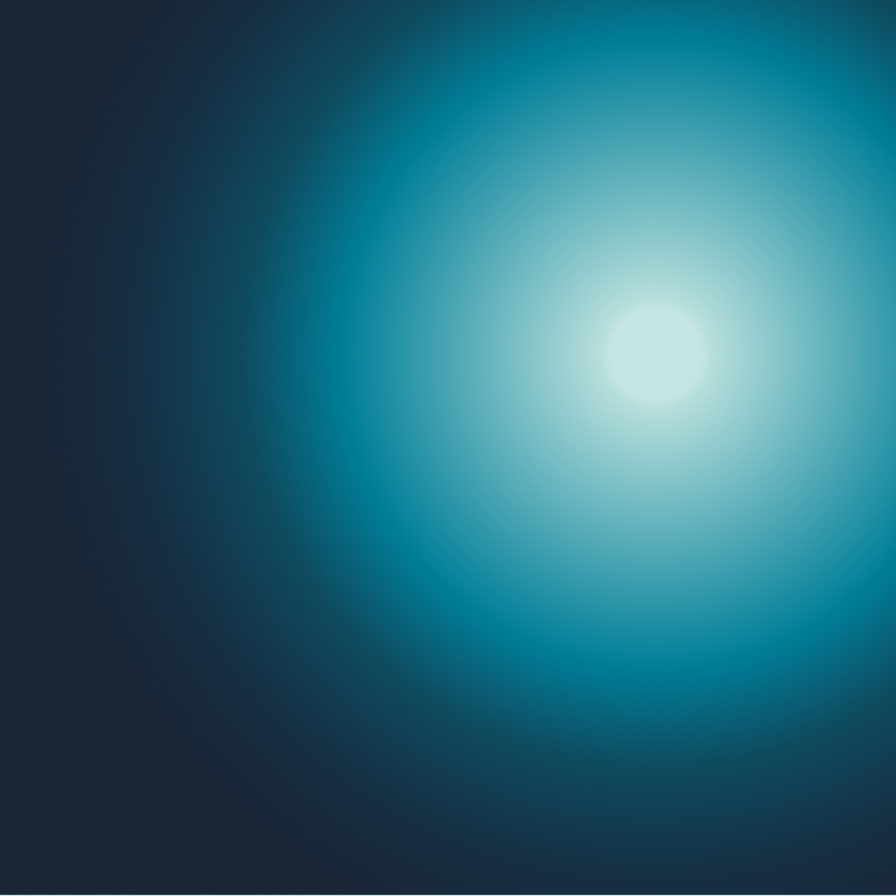
A Shadertoy shader for this background:

```glsl
// A pale round light glowing through teal into deep navy.
// One radial distance drives a chain of colour ramps around an off-centre
// light, finished with a hairline along the lower edge and a fine dither.

const vec3 CORE  = vec3(0.775, 0.900, 0.890);
const vec3 HALO  = vec3(0.730, 0.880, 0.865);
const vec3 TEAL  = vec3(0.000, 0.495, 0.595);
const vec3 DEEP  = vec3(0.055, 0.295, 0.375);
const vec3 DUSK  = vec3(0.085, 0.185, 0.265);
const vec3 NIGHT = vec3(0.100, 0.150, 0.212);

// Linear position of x between two radii, clamped to 0..1
float ramp(float inner, float outer, float x) {
    return clamp((x - inner) / (outer - inner), 0.0, 1.0);
}

float hash(vec2 p) {
    return fract(sin(dot(p, vec2(12.99, 78.23))) * 43758.5);
}

// Colour of the light at radius r, from core to darkness
vec3 glow(float r) {
    vec3 color = mix(CORE, HALO, ramp(0.050, 0.062, r));
    color = mix(color, TEAL, ramp(0.056, 0.350, r));
    color = mix(color, DEEP, ramp(0.350, 0.460, r));
    color = mix(color, DUSK, ramp(0.460, 0.580, r));
    return mix(color, NIGHT, ramp(0.580, 0.690, r));
}

void mainImage(out vec4 fragColor, in vec2 fragCoord) {
    vec2 uv = fragCoord / iResolution.xy;
    float pixel = 1.0 / iResolution.y;

    // Radial light
    vec3 color = glow(length(uv - vec2(0.732, 0.605)));

    // Pale hairline on the lower edge, weighted by pixel coverage
    float hairline = clamp((0.0013 - uv.y) / pixel + 0.5, 0.0, 1.0);
    color = mix(color, CORE, hairline);

    // Dither against banding
    color += (hash(fragCoord) - 0.5) / 255.0;

    fragColor = vec4(color, 1.0);
}
```
